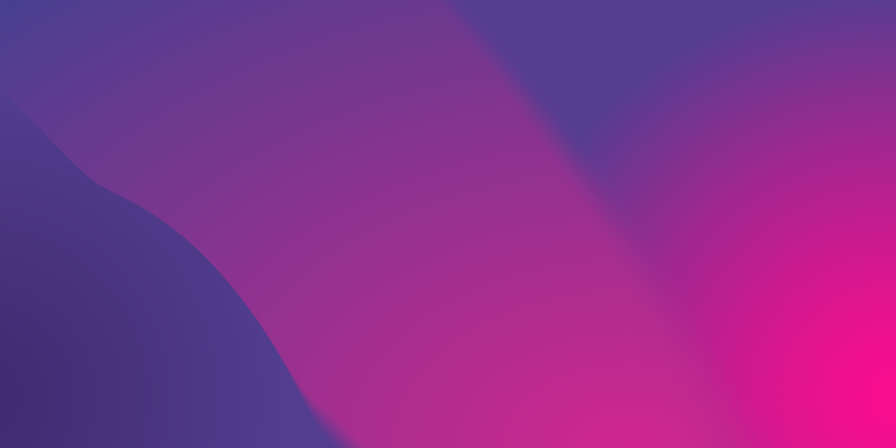
Write a Shadertoy shader that draws this background.

```glsl
// Soft abstract backdrop: two overlapping elliptical glows from violet to pink,
// parted by a blurred slanting edge, with a dark indigo hill at the lower left.
// Lengths are in canvas heights, so x runs from 0 to 2 and y from 0 to 1.

const vec3 VIOLET = vec3(0.34, 0.24, 0.565);
const vec3 ROSE   = vec3(0.82, 0.15, 0.56);
const vec3 PINK   = vec3(0.98, 0.05, 0.56);
const vec3 NIGHT  = vec3(0.25, 0.16, 0.43);
const vec3 INDIGO = vec3(0.32, 0.24, 0.56);

// Elliptical gradient from inner to outer; falloff bends the ramp.
vec3 glow(vec2 p, vec2 center, vec2 radii, float falloff, vec3 inner, vec3 outer) {
    float r = min(length((p - center) / radii), 1.0);
    return mix(inner, outer, pow(r, falloff));
}

// Coverage of the side where dist is positive, blurred over +-softness.
float softSide(float dist, float softness) {
    return smoothstep(-softness, softness, dist);
}

float smoothMax(float a, float b, float k) {
    float h = max(k - abs(a - b), 0.0) / k;
    return max(a, b) + 0.25 * h * h * k;
}

// Horizontal position of the slanting edge at a given depth below the top.
float slantX(float depth) {
    return 0.984 + 0.85 * depth - 0.192 * depth * depth;
}

// Approximate signed distance to the hill outline, positive inside.
float hillDistance(vec2 p) {
    float slope = 0.22 + 3.717 * p.x * p.x;
    float crest = 0.646 - 0.22 * p.x - 1.239 * p.x * p.x * p.x;
    float foot  = 0.102 - 1.03 * (p.x - 0.682);
    float height = smoothMax(crest, foot, 0.03);
    slope = min(slope, 1.7);
    return (height - p.y) / sqrt(1.0 + slope * slope);
}

void mainImage(out vec4 fragColor, in vec2 fragCoord) {
    vec2 p = fragCoord / iResolution.y;
    float pixel = 1.0 / iResolution.y;

    // Broad rose glow rising from the bottom
    vec3 color = glow(p, vec2(1.406, 0.0), vec2(2.06, 1.375), 1.0, ROSE, vec3(0.28, 0.25, 0.56));

    // Pink glow at the right, behind an edge that blurs downwards
    vec3 rightGlow = glow(p, vec2(2.0, 0.115), vec2(0.911, 0.898), 1.33, PINK, VIOLET);
    float depth = 1.0 - p.y;
    float slantBlur = mix(0.035, 0.09, depth);
    color = mix(color, rightGlow, softSide(p.x - slantX(depth) - 0.015, slantBlur));

    // Dark hill, crisp on top and hazy at its foot
    vec3 hill = glow(p, vec2(-0.05, 0.115), vec2(0.68), 1.0, NIGHT, INDIGO);
    float hillBlur = max(pixel, mix(0.002, 0.025, smoothstep(0.62, 0.76, p.x)));
    color = mix(color, hill, softSide(hillDistance(p), hillBlur));

    fragColor = vec4(color, 1.0);
}
```
